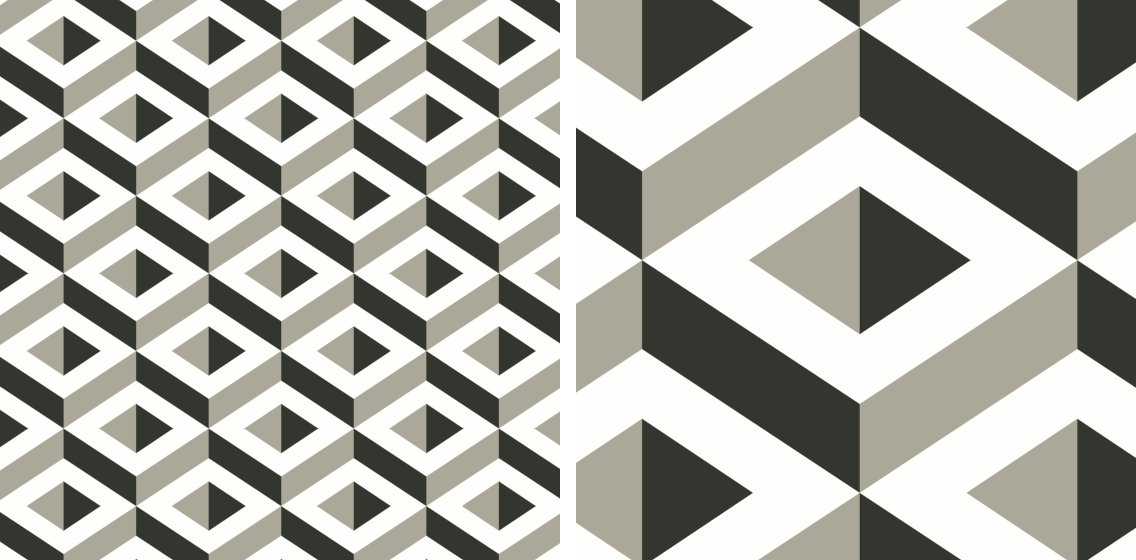
Left, the full canvas; right, a detail of the centre.
Reproduce this pattern procedurally as a WebGL 1 fragment shader.

```glsl
precision highp float;
// Staggered white diamonds with split two-tone centres, joined by light and dark slanted bars.

uniform vec2 u_resolution;

const vec2 PERIOD = vec2(0.2591, 0.2770);      // spacing of one diamond lattice
const vec2 CENTRE = vec2(0.5022, 0.5118);      // centre of one diamond
const vec2 OUTER_HALF = vec2(0.1296, 0.0856);  // half size of the white diamond
const vec2 INNER_HALF = vec2(0.0660, 0.0441);  // half size of the split diamond
const float SOFTNESS = 0.8;                    // edge half-width, in pixels
const vec3 WHITE = vec3(0.995, 0.995, 0.99);
const vec3 STONE = vec3(0.67, 0.66, 0.60);
const vec3 CHARCOAL = vec3(0.20, 0.21, 0.18);

// Signed distance to the edges of a diamond, negative inside.
float diamond(vec2 p, vec2 halfSize) {
  vec2 q = abs(p) / halfSize;
  return (q.x + q.y - 1.0) * halfSize.x * halfSize.y / length(halfSize);
}

// Offset from the nearest point of a rectangular lattice.
vec2 latticeOffset(vec2 p) {
  return (fract(p / PERIOD + 0.5) - 0.5) * PERIOD;
}

// Offset from the nearest diamond centre in the staggered lattice.
vec2 nearestDiamond(vec2 p) {
  vec2 a = latticeOffset(p);
  vec2 b = latticeOffset(p - 0.5 * PERIOD);
  return diamond(a, OUTER_HALF) < diamond(b, OUTER_HALF) ? a : b;
}

void main() {
  vec2 uv = gl_FragCoord.xy / u_resolution.y;
  float blur = SOFTNESS / u_resolution.y;
  vec2 p = nearestDiamond(uv - CENTRE);

  // Bars swap tone at each vertical seam, through the centres and side tips.
  float seam = sign(p.x) * min(abs(p.x), 0.5 * PERIOD.x - abs(p.x));
  float barTone = smoothstep(-blur, blur, seam * sign(p.y));
  vec3 colour = mix(STONE, CHARCOAL, barTone);

  // White diamond over the bars.
  float outer = diamond(p, OUTER_HALF);
  colour = mix(WHITE, colour, smoothstep(-blur, blur, outer));

  // Inner diamond, light on its left half and dark on its right.
  vec3 split = mix(STONE, CHARCOAL, smoothstep(-blur, blur, p.x));
  float inner = diamond(p, INNER_HALF);
  colour = mix(split, colour, smoothstep(-blur, blur, inner));

  gl_FragColor = vec4(colour, 1.0);
}
```
